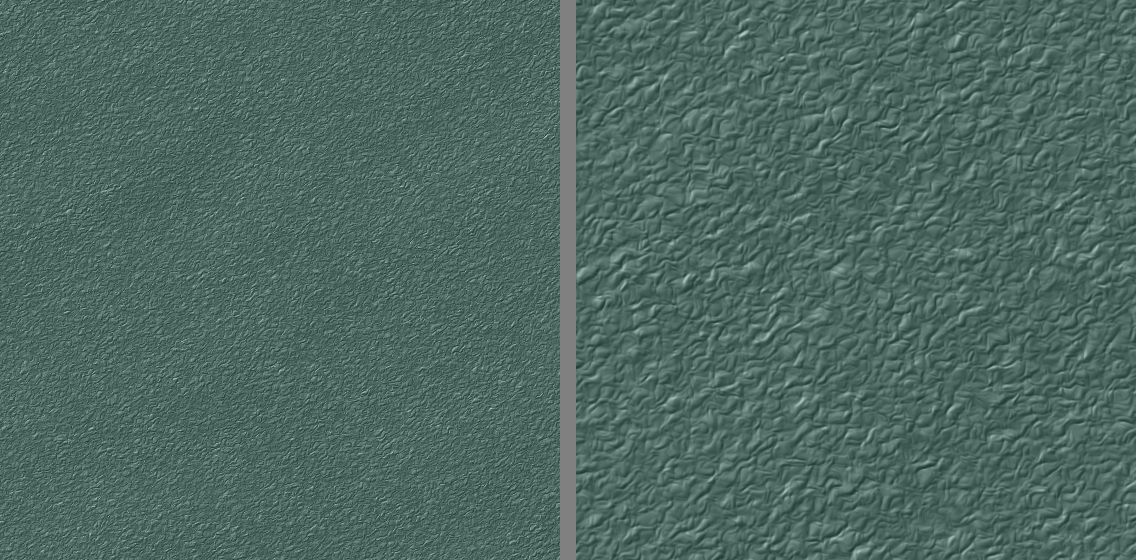
Left, the full canvas; right, a detail of the centre.
Reproduce this texture procedurally as a three.js fragment shader.

```glsl
varying vec2 vUv;

vec2 hash2(vec2 cell) {
  vec3 p = fract(vec3(cell.xyx) * vec3(0.1031, 0.1030, 0.0973));
  p += dot(p, p.yzx + 33.33);
  return fract((p.xx + p.yz) * p.zy) * 2.0 - 1.0;
}

// Gradient noise, centred on zero
float noise(vec2 p) {
  vec2 cell = floor(p);
  vec2 f = fract(p);
  vec2 s = f * f * f * (f * (f * 6.0 - 15.0) + 10.0);
  vec2 dx = vec2(1.0, 0.0);
  vec2 dy = vec2(0.0, 1.0);
  float low = mix(dot(hash2(cell), f), dot(hash2(cell + dx), f - dx), s.x);
  float high = mix(dot(hash2(cell + dy), f - dy),
    dot(hash2(cell + 1.0), f - 1.0), s.x);
  return mix(low, high, s.y);
}

// Turns the x axis along the rising diagonal grain
vec2 alongGrain(vec2 p) {
  return vec2(0.86 * p.x + 0.51 * p.y, 0.86 * p.y - 0.51 * p.x);
}

// Crumpled folds in three sizes, each with sharp valleys
float height(vec2 p) {
  mat2 turn = mat2(0.8, 0.6, -0.6, 0.8);
  vec2 q = alongGrain(p);
  q += 0.004 * vec2(noise(p * 120.0 + 7.0), noise(p * 120.0 + 91.0));
  float streaks = abs(noise(turn * (q * vec2(50.0, 98.0)) + 37.0));
  float folds = abs(noise(turn * turn * (q * vec2(95.0, 145.0)) + 211.0));
  float grit = abs(noise(q * vec2(190.0, 235.0) + 153.0));
  return 0.9 * streaks + 0.95 * folds + 0.55 * grit;
}

void main() {
  // Relief lit from the upper left
  vec2 toLight = vec2(-0.66, 0.75) * 0.0007;
  float slope = height(vUv - toLight) - height(vUv + toLight);

  // Broad streaky patches vary the depth of the relief
  vec2 grain = alongGrain(vUv);
  float patches = noise(grain * vec2(6.0, 16.0) + 19.0);
  float light = slope * (3.0 + 0.8 * patches);

  // Soft shadows, crisp bright flecks and dark creases
  float softness = mix(0.7, 0.1, smoothstep(-0.3, 0.3, light));
  float tone = 0.18 * light / sqrt(1.0 + softness * light * light);
  tone += 0.05 * smoothstep(0.7, 1.2, light);
  tone += 0.12 * (height(vUv) - 0.38);
  tone += 0.025 * noise(grain * vec2(3.0, 8.0) + 61.0);

  vec3 slateGreen = vec3(0.302, 0.412, 0.384);
  gl_FragColor = vec4(slateGreen + tone, 1.0);
}
```
